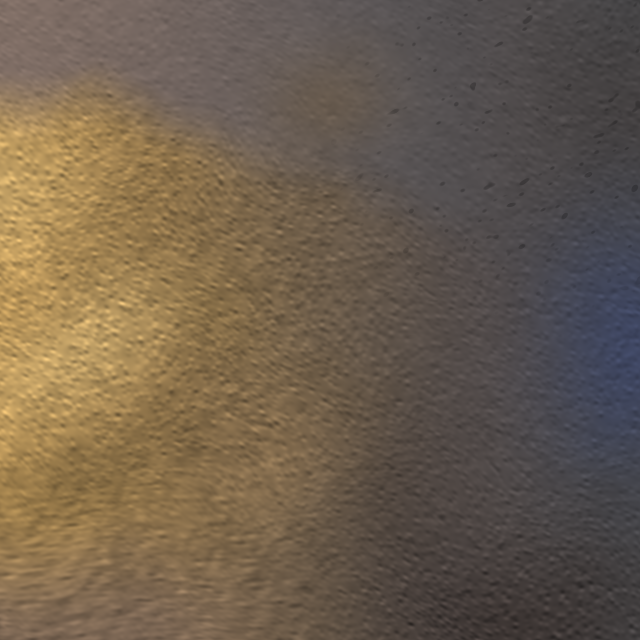
Reproduce this texture procedurally as a three.js fragment shader.

```glsl
// Brushed, leathery metal: a gold sheen on the left fading to dark bronze and blue.
// Soft elliptical glows tint a horizontal gradient; embossed cellular bumps,
// bent by layered sines, add the fine grain and the cloudy mottling.

varying vec2 vUv;

const vec3 GOLD = vec3(0.69, 0.55, 0.32);
const vec3 OCHRE = vec3(0.565, 0.455, 0.29);
const vec3 BROWN = vec3(0.425, 0.36, 0.285);
const vec3 SLATE = vec3(0.33, 0.30, 0.29);
const vec3 STEEL = vec3(0.28, 0.28, 0.29);
const vec3 HAZE_WARM = vec3(0.505, 0.435, 0.40);
const vec3 HAZE_COOL = vec3(0.315, 0.31, 0.325);
const vec3 PALE_GOLD = vec3(0.80, 0.67, 0.43);
const vec3 OLIVE = vec3(0.47, 0.38, 0.235);
const vec3 TAN = vec3(0.56, 0.455, 0.32);
const vec3 DUSK = vec3(0.47, 0.39, 0.33);
const vec3 BLUE = vec3(0.23, 0.27, 0.41);
const vec3 UMBER = vec3(0.22, 0.19, 0.18);
const vec2 SPECKLE_SCALE = vec2(92.0, 128.0);
const vec2 RIPPLE_SCALE = vec2(46.0, 120.0);
const vec2 LIGHT_STEP = vec2(-0.25, 0.5);
const float GRAIN_TILT = -0.45;
const float GRAIN_DEPTH = 0.21;
const float MOTTLE_DEPTH = 0.10;

vec2 rotate(vec2 p, float a) {
  float c = cos(a), s = sin(a);
  return vec2(c * p.x + s * p.y, c * p.y - s * p.x);
}

vec3 hash3(vec2 cell) {
  vec3 q = vec3(dot(cell, vec2(127.1, 311.7)), dot(cell, vec2(269.5, 183.3)),
                dot(cell, vec2(419.2, 371.9)));
  return fract(sin(q) * 43758.5);
}

// Signed soft bumps, one scattered in each cell.
float bumps(vec2 p) {
  vec2 cell = floor(p);
  float height = 0.0;
  for (int j = -1; j <= 1; j++) {
    for (int i = -1; i <= 1; i++) {
      vec2 id = cell + vec2(float(i), float(j));
      vec3 h = hash3(id);
      vec2 d = p - id - h.xy;
      height += (2.0 * h.z - 1.0) * exp(-5.0 * dot(d, d));
    }
  }
  return height;
}

float emboss(vec2 p) {
  return bumps(p) - bumps(p + LIGHT_STEP);
}

// Elliptical falloff, one at its centre.
float glow(vec2 p, vec2 centre, vec2 radius, float tilt) {
  vec2 d = rotate(p - centre, tilt) / radius;
  return exp(-dot(d, d));
}

vec2 sineWarp(vec2 p) {
  return vec2(sin(p.y * 21.0 + 2.0 * sin(p.x * 9.0)),
              sin(p.x * 17.0 + 1.5 * sin(p.y * 13.0)));
}

// Upper edge of the gold sheen.
float sheenEdge(float x) {
  return 0.835 - 0.25 * x * x - 0.08 * x
       + 0.04 * exp(-pow((x - 0.16) / 0.08, 2.0));
}

void main() {
  vec2 p = vUv;
  vec2 bent = p + 0.006 * sineWarp(p);
  float cloud = bumps(p * 9.0 + 4.0) + 0.6 * bumps(p * 23.0);
  vec2 soft = bent + 0.012 * cloud;

  // Gold to steel, left to right
  vec3 col = mix(GOLD, OCHRE, smoothstep(0.0, 0.28, soft.x));
  col = mix(col, BROWN, smoothstep(0.22, 0.52, soft.x));
  col = mix(col, SLATE, smoothstep(0.46, 0.75, soft.x));
  col = mix(col, STEEL, smoothstep(0.72, 1.0, soft.x));

  // Dusky foot and the sheen's highlights and shadows
  col = mix(col, DUSK, 0.9 * smoothstep(0.24, 0.0, soft.y) * smoothstep(0.6, 0.2, p.x));
  col = mix(col, PALE_GOLD, 0.65 * glow(soft, vec2(-0.02, 0.71), vec2(0.15, 0.12), -0.2));
  col = mix(col, OLIVE, 0.65 * glow(soft, vec2(0.17, 0.28), vec2(0.20, 0.065), 0.35));
  col = mix(col, OLIVE, 0.45 * glow(soft, vec2(0.34, 0.50), vec2(0.13, 0.08), -0.5));
  col = mix(col, TAN, 0.65 * glow(soft, vec2(0.40, 0.28), vec2(0.13, 0.12), 0.5));
  col = mix(col, PALE_GOLD, 0.75 * glow(soft, vec2(0.12, 0.45), vec2(0.17, 0.085), 0.55));

  // Grey haze over the sheen, with a rusty stain
  float rise = soft.y - sheenEdge(p.x);
  float haze = smoothstep(-0.06, 0.055, rise) * smoothstep(1.0, 0.55, p.x);
  vec3 hazeColor = mix(HAZE_WARM, HAZE_COOL, smoothstep(-0.05, 0.85, p.x));
  col = mix(col, hazeColor, haze);
  col = mix(col, BROWN, 0.65 * glow(soft, vec2(0.51, 0.84), vec2(0.10, 0.09), 0.3));

  // Cool and dark regions on the right
  col = mix(col, BLUE, 0.75 * glow(soft, vec2(1.0, 0.46), vec2(0.15, 0.19), 0.0));
  col = mix(col, UMBER, 0.8 * glow(soft, vec2(0.80, 0.02), vec2(0.26, 0.15), 0.0));
  col = mix(col, UMBER, 0.35 * glow(soft, vec2(0.62, 0.24), vec2(0.10, 0.13), 0.0));
  col = mix(col, UMBER + 0.03, 0.45 * glow(soft, vec2(1.0, 0.84), vec2(0.18, 0.16), 0.0));

  // Embossed grain: wavy ripples low on the left, tilted speckle elsewhere
  float speckle = emboss(rotate(bent, GRAIN_TILT) * SPECKLE_SCALE);
  float ripple = emboss(bent * RIPPLE_SCALE + 31.0);
  float rippled = 0.75 * smoothstep(0.38, 0.12, p.y) * smoothstep(0.65, 0.35, p.x);
  float grain = mix(speckle, ripple, rippled);
  float depth = GRAIN_DEPTH * mix(1.0, 0.65, smoothstep(0.4, 0.75, p.x));
  depth *= 1.0 - 0.65 * haze;
  depth += 0.15 * glow(p, vec2(0.80, 0.02), vec2(0.28, 0.17), 0.0);
  float mottle = bumps(bent * 48.0 + 7.0) + 0.6 * cloud;
  float mottleDepth = MOTTLE_DEPTH * mix(1.0, 0.4, max(haze, smoothstep(0.4, 0.7, p.x)));
  col *= 1.0 + depth * grain + mottleDepth * mottle;

  // Sparse dark pores toward the upper right
  float pores = smoothstep(0.55, 0.95, bumps(rotate(bent, 0.5) * vec2(62.0, 95.0) + 19.0));
  col *= 1.0 - 0.22 * pores * smoothstep(0.45, 0.7, p.x) * smoothstep(0.4, 0.7, p.y);

  gl_FragColor = vec4(clamp(col, 0.0, 1.0), 1.0);
}
```
